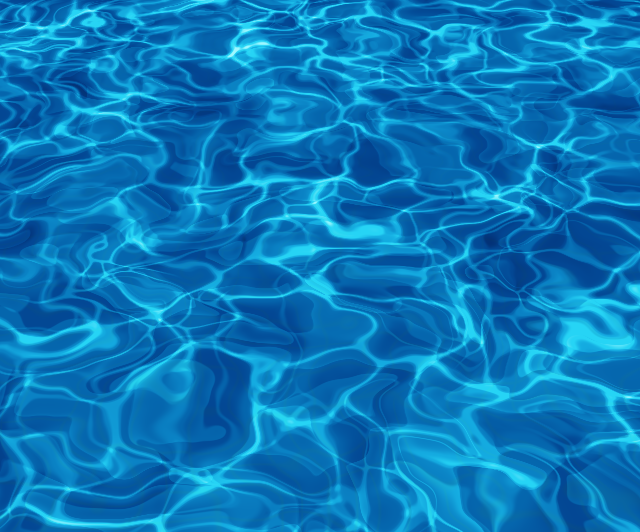
Reproduce this texture procedurally as a Shadertoy shader.

```glsl
// Sunlit pool water seen at a slant: a net of bright caustic lines over deep blue.
// Warped Voronoi borders give the net, folded noise gives the sheets of light,
// and a colour ramp turns the summed light into blues and cyans.

float hash(vec2 p) {
    return fract(sin(dot(p, vec2(127.1, 311.7))) * 43758.5453);
}

vec2 hash2(vec2 p) {
    return vec2(hash(p), hash(p + 53.7));
}

float noise(vec2 p) {
    vec2 i = floor(p), f = fract(p);
    f = f * f * f * (f * (f * 6.0 - 15.0) + 10.0);
    return mix(mix(hash(i), hash(i + vec2(1, 0)), f.x),
               mix(hash(i + vec2(0, 1)), hash(i + vec2(1, 1)), f.x), f.y);
}

float fbm(vec2 p) {
    float sum = 0.0, amp = 0.56;
    for (int i = 0; i < 3; i++) {
        sum += amp * noise(p);
        p = mat2(0.8, 0.6, -0.6, 0.8) * p * 2.0 + 11.3;
        amp *= 0.5;
    }
    return sum;
}

vec2 warp(vec2 p) {
    return vec2(noise(p), noise(p + 37.4)) - 0.5;
}

// Rounded distance to the nearest Voronoi border
float web(vec2 p) {
    vec2 cell = floor(p), f = fract(p), nearCell, nearest;
    float best = 9.0;
    for (int y = -1; y <= 1; y++)
    for (int x = -1; x <= 1; x++) {
        vec2 g = vec2(x, y);
        vec2 r = g + hash2(cell + g) - f;
        if (dot(r, r) < best) {
            best = dot(r, r);
            nearest = r;
            nearCell = g;
        }
    }
    float sum = 0.0;
    for (int y = -2; y <= 2; y++)
    for (int x = -2; x <= 2; x++) {
        vec2 g = nearCell + vec2(x, y);
        vec2 r = g + hash2(cell + g) - f;
        vec2 d = r - nearest;
        if (dot(d, d) > 0.0001)
            sum += exp(-20.0 * dot(0.5 * (r + nearest), normalize(d)));
    }
    return max(0.0, -log(sum) / 20.0);
}

vec3 waterColor(float light) {
    vec3 c = mix(vec3(0.01, 0.19, 0.46), vec3(0.01, 0.28, 0.58), smoothstep(0.0, 0.2, light));
    c = mix(c, vec3(0.02, 0.40, 0.68), smoothstep(0.2, 0.4, light));
    c = mix(c, vec3(0.04, 0.51, 0.77), smoothstep(0.4, 0.6, light));
    c = mix(c, vec3(0.08, 0.67, 0.88), smoothstep(0.6, 0.8, light));
    c = mix(c, vec3(0.15, 0.83, 0.96), smoothstep(0.8, 1.0, light));
    return mix(c, vec3(0.62, 0.97, 1.0), smoothstep(1.05, 1.5, light));
}

void mainImage(out vec4 fragColor, in vec2 fragCoord) {
    vec2 uv = fragCoord / iResolution.xy;

    // Slanted plane: cells shrink and flatten towards the top
    float depth = 1.9 / (1.9 - uv.y);
    vec2 p = vec2((uv.x - 0.5) * 5.8 * depth, 11.0 * depth);
    vec2 q = p + 1.1 * warp(p * 0.8) + 0.4 * warp(p * 2.3 + 8.0);

    // Soft variation of the deep water
    float light = 0.55 * fbm(q * vec2(1.3, 0.9) + 4.0) - 0.06;

    // Main net with halo, and a finer broken net
    float border = web(q);
    float strength = mix(0.45, 1.25, noise(p * 0.9 + 21.0));
    light += strength * (0.22 * exp(-7.0 * border)
                       + 0.36 * smoothstep(0.055 * depth, 0.0, border));
    float fine = web(q * 1.5 + 0.9 * warp(q * 1.2 + 60.0) + 14.5);
    light += 0.34 * smoothstep(0.3, 0.75, noise(p * 0.8 + 71.0))
                  * smoothstep(0.065 * depth, 0.0, fine);

    // Sheets of light: a crisp fold edge that fades inwards
    for (int i = 0; i < 3; i++) {
        float k = float(i);
        float n = noise(q * vec2(0.9, 1.1) * (1.0 + 0.6 * k) + 17.3 * k + 5.0);
        light += 0.19 * smoothstep(0.6, 0.6 + 0.035 * depth, n) * exp(-4.0 * max(n - 0.6, 0.0));
    }

    // Thin stray filaments
    float stray = abs(noise(q * 1.4 + 90.0) - 0.5);
    light += 0.13 * smoothstep(0.04 * depth, 0.0, stray);

    // Faint refracted tile joints, slightly green
    vec2 tile = abs(fract(q * vec2(3.2, 2.2)) - 0.5);
    float joint = smoothstep(0.40, 0.5, max(tile.x, tile.y)) * (1.0 - 0.8 * uv.y);
    vec3 color = waterColor(light) + joint * vec3(0.012, 0.012, -0.03);

    fragColor = vec4(color, 1.0);
}
```
